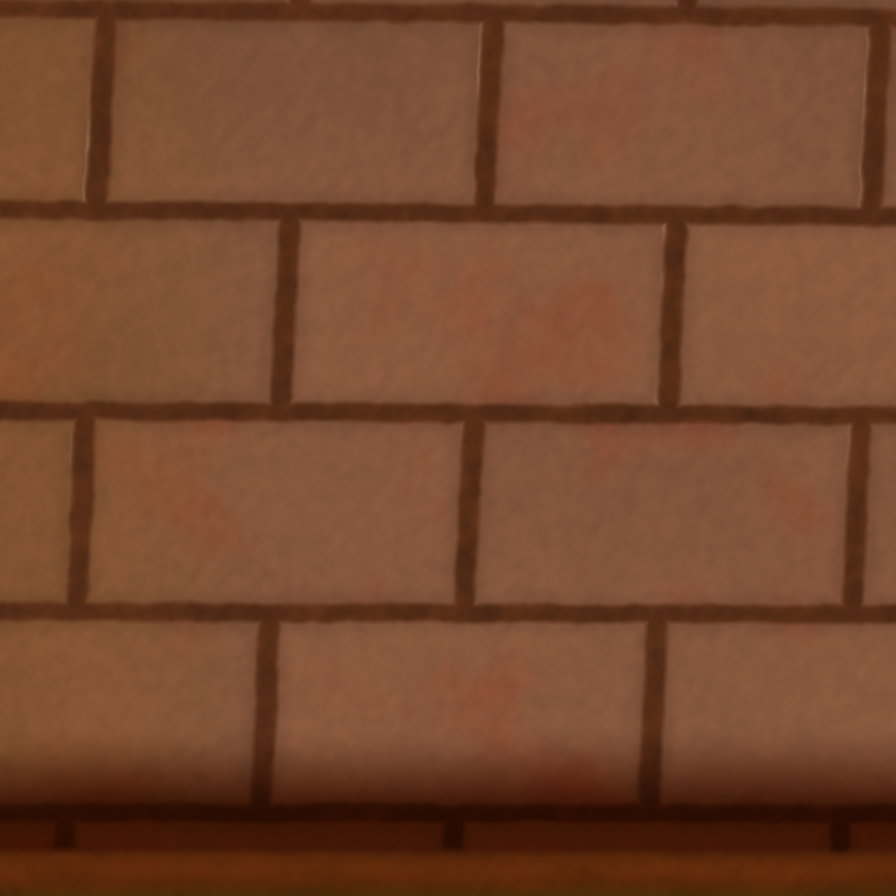
Give the GLSL for this texture, as a Shadertoy shader.

```glsl
// Worn terracotta brick wall in running bond, shaded at the foot above a rounded ledge.
#define BRICK_SIZE vec2(0.4325, 0.2232)
#define BOND_ORIGIN vec2(0.502, 0.0925)
#define JOINT_WIDTH vec2(0.0235, 0.0205)
#define LEAN 0.050
#define TILT 0.010
#define EDGE_SOFTNESS 0.0042
#define LEDGE_TOP 0.050
#define GRAIN 0.075
#define BRICK_COLOR vec3(0.520, 0.338, 0.236)
#define MORTAR_COLOR vec3(0.350, 0.183, 0.092)
#define LEDGE_COLOR vec3(0.345, 0.150, 0.038)
#define SHADOW_TINT vec3(0.49, 0.26, 0.08)

float hash(vec2 p) {
    vec3 q = fract(vec3(p.xyx) * 0.1031);
    q += dot(q, q.yzx + 33.33);
    return fract((q.x + q.y) * q.z);
}

float valueNoise(vec2 p) {
    vec2 cell = floor(p);
    vec2 f = fract(p);
    f = f * f * (3.0 - 2.0 * f);
    float low = mix(hash(cell), hash(cell + vec2(1.0, 0.0)), f.x);
    float high = mix(hash(cell + vec2(0.0, 1.0)), hash(cell + vec2(1.0, 1.0)), f.x);
    return mix(low, high, f.y);
}

// Layered noise centred on zero
float fbm(vec2 p) {
    float sum = 0.0;
    float weight = 0.5;
    for (int i = 0; i < 4; i++) {
        sum += weight * (valueNoise(p) - 0.5);
        p = mat2(1.6, 1.2, -1.2, 1.6) * p + 17.3;
        weight *= 0.5;
    }
    return sum;
}

void mainImage(out vec4 fragColor, in vec2 fragCoord) {
    vec2 uv = fragCoord / iResolution.xy;
    float soft = max(EDGE_SOFTNESS, 1.0 / iResolution.y);

    // Slightly skewed wall coordinates with ragged edges
    vec2 wobble = vec2(fbm(uv * 38.0 + 5.0), fbm(uv * 38.0 + 71.0)) * 0.006;
    vec2 wall = uv + wobble;
    wall.y += TILT * (uv.x - 0.5) * uv.y;
    wall.x -= LEAN * uv.y;

    // Running bond: every other course moves by half a brick
    vec2 grid = (wall - BOND_ORIGIN) / BRICK_SIZE;
    float course = floor(grid.y);
    grid.x += 0.5 * (1.0 - mod(course, 2.0));
    vec2 brickId = vec2(floor(grid.x), course);
    vec2 fromJoint = (grid - round(grid)) * BRICK_SIZE;
    vec2 inset = abs(fromJoint) - 0.5 * JOINT_WIDTH;
    float brickMask = smoothstep(-soft, soft, min(inset.x, inset.y));

    // Surface noise, from broad stains to fine grain
    float blotch = fbm(uv * 5.0 + brickId * 7.7 + 30.0);
    float stain = fbm(uv * 9.0 + brickId * 3.1 + 90.0);
    float grain = fbm(mat2(0.8, 0.6, -0.6, 0.8) * uv * vec2(95.0, 75.0));
    float tone = hash(brickId + 40.0) - 0.5;

    // Brick face: stains, pink patches, warmer towards the left
    vec3 brick = BRICK_COLOR * (1.0 + 0.04 * tone + 0.10 * blotch + GRAIN * 1.6 * grain);
    brick += vec3(0.020, -0.030, -0.025) * smoothstep(0.05, 0.35, stain);
    brick += vec3(0.0, -0.008, -0.040) * (1.0 - smoothstep(0.0, 0.35, uv.x));
    brick *= 1.0 - 0.07 * smoothstep(0.72, 1.0, uv.y);
    brick *= 1.0 - 0.08 * (1.0 - smoothstep(0.0, 0.022, min(inset.x, inset.y)));

    // Mortar: uneven, darker along its middle
    float core = 1.0 - smoothstep(-0.010, 0.0, min(inset.x, inset.y));
    vec3 mortar = MORTAR_COLOR * (1.0 + 0.30 * fbm(uv * 24.0) + 0.22 * grain - 0.06 * core);
    vec3 color = mix(mortar, brick, brickMask);

    // Thin pale rim on the right end of the upper bricks
    float rim = 1.0 - smoothstep(0.0, 0.0035, abs(fromJoint.x + 0.5 * JOINT_WIDTH.x + 0.002));
    float rimWear = smoothstep(-0.12, 0.25, fbm(uv * 14.0 + 8.0));
    color += 0.16 * rim * rimWear * brickMask * smoothstep(0.35, 0.8, uv.y);

    // Shadow gathering at the foot of the wall
    float lit = smoothstep(0.085, 0.195, uv.y + 0.018 * fbm(uv * 8.0));
    color *= mix(SHADOW_TINT, vec3(1.0), lit);

    // Rounded ledge with a warm lower lip
    float height = uv.y / LEDGE_TOP;
    float roundness = exp(-pow((height - 0.58) * 2.4, 2.0));
    vec3 ledge = LEDGE_COLOR * (0.82 + 0.26 * roundness + 0.20 * fbm(uv * vec2(14.0, 40.0)) + 0.12 * grain);
    ledge += vec3(0.0, 0.035, 0.0) * (1.0 - smoothstep(0.0, 0.35, height));
    float ledgeMask = 1.0 - smoothstep(LEDGE_TOP - 0.008, LEDGE_TOP + 0.006, uv.y + wobble.y);
    color = mix(color, ledge, ledgeMask);

    fragColor = vec4(clamp(color, 0.0, 1.0), 1.0);
}
```
